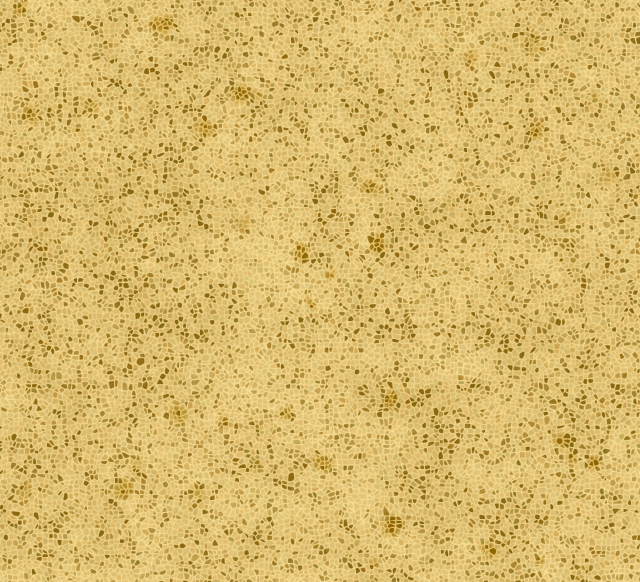
This texture is drawn by a Shadertoy shader. Its source:

```glsl
// Fine-pored yellow foam: a jittered Voronoi mesh gives pale cell walls around
// pores of random depth. Soft noise and scattered ochre blotches vary the
// density, and a three-stop ramp turns the resulting tone into colour.

const float PORES_PER_HEIGHT = 116.0;
const float BLOTCHES_PER_HEIGHT = 13.0;
const int SAMPLES = 2;

const vec3 DEEP_OCHRE = vec3(0.54, 0.41, 0.07);
const vec3 STRAW = vec3(0.81, 0.68, 0.365);
const vec3 PALE_CREAM = vec3(0.97, 0.87, 0.585);

vec2 hash2(vec2 p) {
    vec3 q = fract(p.xyx * vec3(0.1031, 0.1030, 0.0973));
    q += dot(q, q.yzx + 33.33);
    return fract((q.xx + q.yz) * q.zy);
}

float valueNoise(vec2 p) {
    vec2 cell = floor(p);
    vec2 f = fract(p);
    f = f * f * (3.0 - 2.0 * f);
    float low = mix(hash2(cell).x, hash2(cell + vec2(1, 0)).x, f.x);
    float high = mix(hash2(cell + vec2(0, 1)).x, hash2(cell + vec2(1, 1)).x, f.x);
    return mix(low, high, f.y);
}

float fbm(vec2 p) {
    float sum = 0.0;
    float weight = 0.5;
    for (int i = 0; i < 4; i++) {
        sum += weight * valueNoise(p);
        p = mat2(1.6, 1.2, -1.2, 1.6) * p + 7.3;
        weight *= 0.5;
    }
    return sum / 0.9375;
}

// Nearest distance, second distance, and the id of the nearest cell
vec4 voronoi(vec2 p) {
    vec2 base = floor(p);
    vec4 best = vec4(9.0, 9.0, 0.0, 0.0);
    for (int y = -1; y <= 1; y++) {
        for (int x = -1; x <= 1; x++) {
            vec2 id = base + vec2(x, y);
            float d = length(id + 0.1 + 0.8 * hash2(id) - p);
            if (d < best.x) best = vec4(d, best.x, id);
            else best.y = min(best.y, d);
        }
    }
    return best;
}

// Sparse soft spots of differing radius and strength
float blotches(vec2 p) {
    vec2 base = floor(p);
    float amount = 0.0;
    for (int y = -1; y <= 1; y++) {
        for (int x = -1; x <= 1; x++) {
            vec2 id = base + vec2(x, y);
            vec2 traits = hash2(id + 91.0);
            float radius = mix(0.14, 0.34, traits.y);
            float d = length(id + hash2(id + 37.0) - p);
            float strength = smoothstep(0.70, 1.0, traits.x);
            amount = max(amount, strength * (1.0 - smoothstep(0.25, 1.0, d / radius)));
        }
    }
    return amount;
}

vec3 foamRamp(float tone) {
    vec3 shade = mix(DEEP_OCHRE, STRAW, clamp(tone * 2.0, 0.0, 1.0));
    return mix(shade, PALE_CREAM, clamp(tone * 2.0 - 1.0, 0.0, 1.0));
}

vec3 foam(vec2 uv, float density, float blotch) {
    // A gentle warp makes pore sizes uneven
    vec2 p = uv * PORES_PER_HEIGHT;
    p += 0.9 * vec2(valueNoise(p * 0.45), valueNoise(p * 0.45 + 53.0));
    vec4 cell = voronoi(p);
    float edge = cell.y - cell.x;
    vec2 traits = hash2(cell.zw + 217.0);

    // Walls catch light, pores sink into shade
    float wall = 1.0 - smoothstep(0.02, 0.34, edge);
    float pore = smoothstep(0.06, 0.42, edge);
    float depth = pow(traits.x, 2.6) * (0.85 + 0.9 * density) + 0.28 * blotch;
    float grain = valueNoise(uv * PORES_PER_HEIGHT * 1.7) - 0.5;
    float tone = 0.69 + 0.20 * wall - 0.92 * pore * depth;
    tone += 0.13 * grain - 0.24 * density - 0.20 * blotch;

    // Pores lean towards orange or olive
    vec3 tint = vec3(0.045, -0.008, -0.03) * (traits.y - 0.5) * pore;
    return foamRamp(tone) + tint + blotch * vec3(0.015, -0.01, -0.06);
}

void mainImage(out vec4 fragColor, in vec2 fragCoord) {
    vec2 uv = fragCoord / iResolution.y;
    vec2 warp = 0.02 * vec2(fbm(uv * 30.0), fbm(uv * 30.0 + 19.0));
    float density = 0.9 * (fbm(uv * 16.0) - 0.5) + 0.3 * (fbm(uv * 4.0 + 5.0) - 0.5);
    float blotch = blotches((uv + warp) * BLOTCHES_PER_HEIGHT);

    // Average samples inside each pixel to smooth the mesh
    vec3 color = vec3(0.0);
    for (int j = 0; j < SAMPLES; j++) {
        for (int i = 0; i < SAMPLES; i++) {
            vec2 offset = (vec2(i, j) + 0.5) / float(SAMPLES) - 0.5;
            color += foam((fragCoord + offset) / iResolution.y, density, blotch);
        }
    }
    fragColor = vec4(color / float(SAMPLES * SAMPLES), 1.0);
}
```
